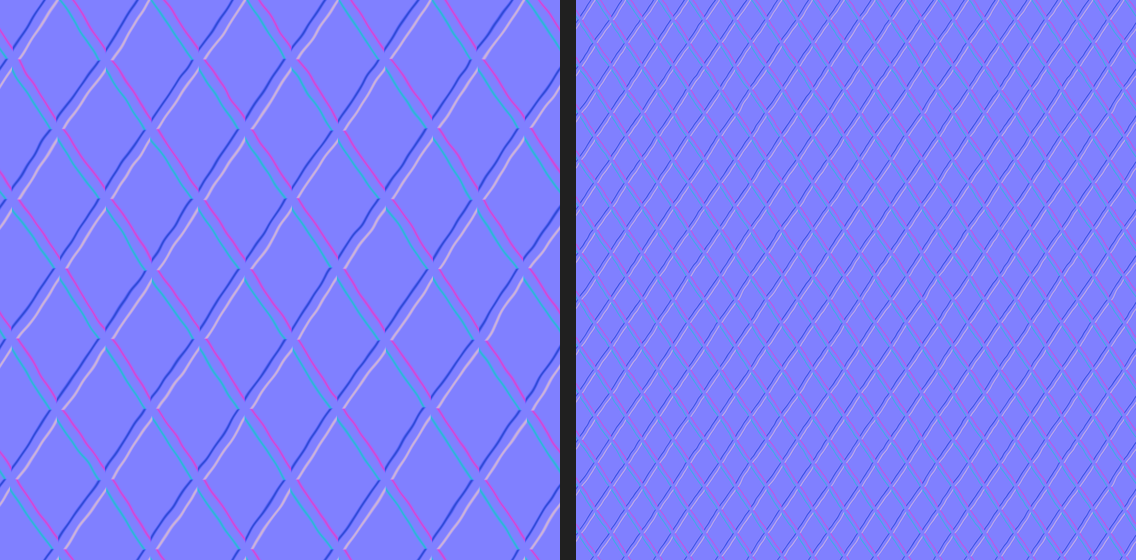
Left, the tile; right, the same tile 3 across and 3 down.
Reproduce this texture map procedurally as a Shadertoy shader.

```glsl
const vec2 REPEATS = vec2(6.0, 4.0);        // diamonds across and down
const vec2 CROSSING = vec2(0.125, 0.577);   // groove crossing, in repeats
const float GROOVE_HALF_WIDTH = 0.0095;     // groove centre to bevel centre
const float BEVEL_HALF_WIDTH = 0.0041;
const float BEVEL_TILT = 0.77;              // sideways length of the normal
const float BEND_CELLS = 6.0;               // slow drift of the grooves
const float BEND_AMOUNT = 0.006;
const float WOBBLE_CELLS = 26.0;            // fine unevenness of the edges
const float WOBBLE_AMOUNT = 0.003;
const float TAU = 6.2831853;

float hash(vec2 p) {
    vec3 q = fract(p.xyx * vec3(0.1031, 0.1030, 0.0973));
    q += dot(q, q.yzx + 33.33);
    return fract((q.x + q.y) * q.z);
}

// Unit gradient of a lattice point, wrapped to the period
vec2 latticeGradient(vec2 cell, float period, float seed) {
    float angle = TAU * hash(mod(cell, period) + seed);
    return vec2(cos(angle), sin(angle));
}

// Gradient noise that repeats once per canvas
float tiledNoise(vec2 uv, float period, float seed) {
    vec2 p = uv * period;
    vec2 cell = floor(p);
    vec2 f = p - cell;
    vec2 w = f * f * f * (f * (f * 6.0 - 15.0) + 10.0);
    vec2 e = vec2(1.0, 0.0);
    float a = dot(latticeGradient(cell, period, seed), f);
    float b = dot(latticeGradient(cell + e.xy, period, seed), f - e.xy);
    float c = dot(latticeGradient(cell + e.yx, period, seed), f - e.yx);
    float d = dot(latticeGradient(cell + e.xx, period, seed), f - e.xx);
    return mix(mix(a, b, w.x), mix(c, d, w.x), w.y);
}

vec2 tiledOffset(vec2 uv, float period, float seed) {
    return vec2(tiledNoise(uv, period, seed),
                tiledNoise(uv, period, seed + 57.0));
}

void mainImage(out vec4 fragColor, in vec2 fragCoord) {
    vec2 uv = fragCoord / iResolution.xy;

    // Uneven, hand-cut grooves
    vec2 p = uv + BEND_AMOUNT * tiledOffset(uv, BEND_CELLS, 11.0)
                + WOBBLE_AMOUNT * tiledOffset(uv, WOBBLE_CELLS, 131.0);

    // Diagonal axes turn each diamond into a unit square
    vec2 r = p * REPEATS - CROSSING;
    vec2 local = fract(vec2(r.x + r.y, r.x - r.y)) - 0.5;
    vec2 reach = abs(local);
    float axisScale = length(REPEATS);

    // Distance from the bevel line that outlines the diamond
    float grooveDistance = (0.5 - max(reach.x, reach.y)) / axisScale;
    float bevelDistance = abs(grooveDistance - GROOVE_HALF_WIDTH);
    float pixel = 1.0 / min(iResolution.x, iResolution.y);
    float halfWidth = max(BEVEL_HALF_WIDTH, 1.5 * pixel);
    float bevel = 1.0 - smoothstep(0.0, halfWidth, bevelDistance);

    // Outward direction of the nearest side, blended at the corners
    vec2 risingSide = sign(local.x) * REPEATS / axisScale;
    vec2 fallingSide = sign(local.y) * vec2(REPEATS.x, -REPEATS.y) / axisScale;
    float blend = 0.5 * halfWidth * axisScale;
    float side = smoothstep(-blend, blend, reach.x - reach.y);
    vec2 outward = mix(fallingSide, risingSide, side);

    // Encode the normal, with its x axis flipped
    vec2 tilt = vec2(-outward.x, outward.y) * BEVEL_TILT * bevel;
    vec3 normal = vec3(tilt, sqrt(1.0 - dot(tilt, tilt)));
    fragColor = vec4(0.5 + 0.5 * normal, 1.0);
}
```
